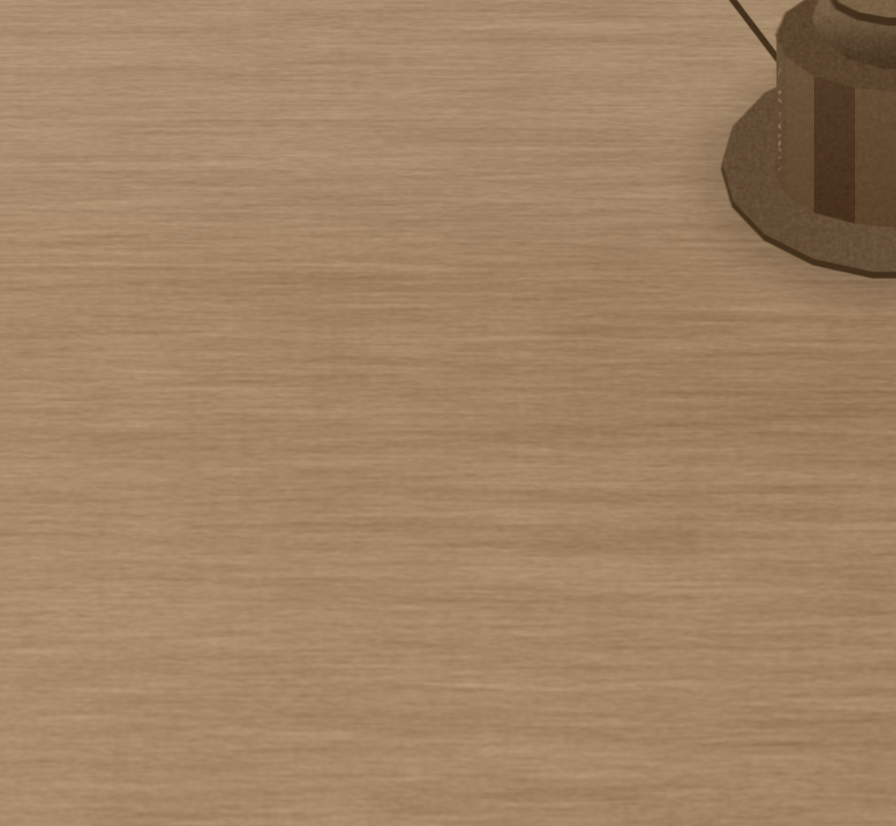
Write a WebGL 1 fragment shader that draws this texture.

```glsl
precision highp float;
// A pale wooden tabletop with fine horizontal grain and a dark faceted metal
// foot in the upper right corner. The grain is stretched gradient noise; the
// foot is stacked many-sided ellipses and a column with flat shaded facets.

uniform vec2 u_resolution;

vec2 hashGradient(vec2 cell) {
  vec2 h = vec2(dot(cell, vec2(127.1, 311.7)), dot(cell, vec2(269.5, 183.3)));
  return 2.0 * fract(sin(h) * 43758.55) - 1.0;
}

float gradientNoise(vec2 p) {
  vec2 i = floor(p), f = p - i;
  vec2 u = f * f * f * (f * (f * 6.0 - 15.0) + 10.0);
  float a = dot(hashGradient(i), f);
  float b = dot(hashGradient(i + vec2(1, 0)), f - vec2(1, 0));
  float c = dot(hashGradient(i + vec2(0, 1)), f - vec2(0, 1));
  float d = dot(hashGradient(i + vec2(1, 1)), f - vec2(1, 1));
  return mix(mix(a, b, u.x), mix(c, d, u.x), u.y);
}

// Approximate distance to an ellipse whose outline has straight sides.
float polygonEllipse(vec2 p, vec2 radii, float sides) {
  vec2 q = p / radii;
  float sector = 6.28319 / sides;
  float bend = mod(atan(q.y, q.x), sector) - 0.5 * sector;
  return (length(q) * cos(bend) - cos(0.5 * sector)) * min(radii.x, radii.y);
}

float segmentDistance(vec2 p, vec2 a, vec2 b) {
  vec2 ab = b - a;
  return length(p - a - ab * clamp(dot(p - a, ab) / dot(ab, ab), 0.0, 1.0));
}

float cover(float d) {
  float edge = max(0.0015, 0.8 / u_resolution.y);
  return 1.0 - smoothstep(-edge, edge, d);
}

vec3 woodColor(vec2 p) {
  // Grain tightens with distance, towards the top.
  vec2 g = vec2(p.x, p.y * (1.0 + 0.35 * p.y));
  g.y += 0.003 * gradientNoise(p * vec2(3.0, 5.0));
  float bands = gradientNoise(g * vec2(1.6, 19.0));
  float streaks = gradientNoise(g * vec2(3.5, 62.0) + 17.0);
  float threads = gradientNoise(g * vec2(9.0, 135.0) + 41.0);
  float fibres = gradientNoise(g * vec2(45.0, 170.0) + 73.0);
  float flecks = gradientNoise(g * vec2(110.0, 190.0) + 97.0);
  float lightLine = smoothstep(0.22, 0.6, gradientNoise(g * vec2(4.0, 85.0) + 59.0));

  float tone = 0.034 * bands + 0.046 * streaks + 0.052 * threads
             + 0.040 * fibres + 0.032 * flecks + 0.035 * lightLine;

  // Broad light: brighter at the left, top and bottom, dim at mid right.
  float dimMiddle = exp(-pow((p.y - 0.57) / 0.2, 2.0));
  tone += 0.022 - 0.030 * p.x - 0.028 * dimMiddle * (0.5 + 0.6 * p.x);
  tone += 0.012 * smoothstep(0.65, 1.0, p.y);

  vec3 color = vec3(0.645, 0.525, 0.402) + tone * vec3(1.0, 1.0, 0.96);
  color += vec3(-0.008, 0.003, 0.008) * smoothstep(0.5, 1.0, p.y);
  return color;
}

vec3 addFoot(vec3 color, vec2 p) {
  float speckle = 0.05 * gradientNoise(p * 210.0) + 0.03 * gradientNoise(p * 95.0);
  vec3 dark = vec3(0.26, 0.19, 0.11);
  vec3 metal = vec3(0.38, 0.295, 0.205) + speckle;

  // Soft contact shadow, thin rod and flat base with a dark rim.
  float shadow = polygonEllipse(p - vec2(1.10, 0.785), vec2(0.222, 0.134), 18.0);
  color *= 1.0 - 0.13 * (1.0 - smoothstep(-0.01, 0.045, shadow));
  float rod = segmentDistance(p, vec2(0.882, 1.007), vec2(0.942, 0.928)) - 0.0038;
  color = mix(color, dark + 0.5 * speckle, cover(rod));
  vec2 b = p - vec2(1.095, 0.795);
  color = mix(color, dark, cover(polygonEllipse(b, vec2(0.222, 0.134), 18.0)));
  float baseTop = polygonEllipse(b - vec2(0.0, 0.007), vec2(0.221, 0.133), 18.0);
  color = mix(color, metal + 0.02 * smoothstep(0.0, -0.2, -b.x - 0.2), cover(baseTop));

  // Upright column, each facet with its own flat brightness.
  vec2 c = p - vec2(1.095, 0.788);
  float column = c.y < 0.0 ? polygonEllipse(c, vec2(0.155, 0.064), 16.0)
                           : max(abs(c.x) - 0.155, c.y - 0.17);
  float facet = floor(asin(clamp(c.x / 0.155, -1.0, 1.0)) / 0.393);
  float facetLight = 0.5 + 0.5 * cos(2.1 * (facet + 3.0) + 0.9);
  vec3 side = mix(vec3(0.30, 0.215, 0.135), vec3(0.42, 0.325, 0.225), facetLight);
  side += 0.6 * speckle + 0.25 * (c.y - 0.05);
  color = mix(color, side, cover(column));
  float glint = cover(abs(c.x + 0.151) - 0.002) * cover(abs(c.y - 0.07) - 0.07);
  color += 0.16 * glint * smoothstep(-0.1, 0.35, gradientNoise(p * 150.0));

  // Shoulder, knob and paler cap stacked above the column.
  vec2 s = p - vec2(1.095, 0.958);
  color = mix(color, metal - 0.025, cover(polygonEllipse(s, vec2(0.156, 0.070), 16.0)));
  vec2 k = p - vec2(1.095, 0.979);
  float knob = polygonEllipse(k, vec2(0.112, 0.064), 14.0);
  vec3 knobColor = mix(dark + 0.03, vec3(0.46, 0.37, 0.27), smoothstep(-0.06, 0.02, k.y));
  color = mix(color, knobColor + speckle, cover(knob));
  float cap = polygonEllipse(p - vec2(1.095, 1.004), vec2(0.092, 0.036), 14.0);
  color = mix(color, dark, cover(cap));
  float capTop = polygonEllipse(p - vec2(1.095, 1.011), vec2(0.088, 0.033), 14.0);
  return mix(color, vec3(0.47, 0.38, 0.27) + speckle, cover(capTop));
}

void main() {
  vec2 p = gl_FragCoord.xy / u_resolution.y;
  gl_FragColor = vec4(addFoot(woodColor(p), p), 1.0);
}
```
